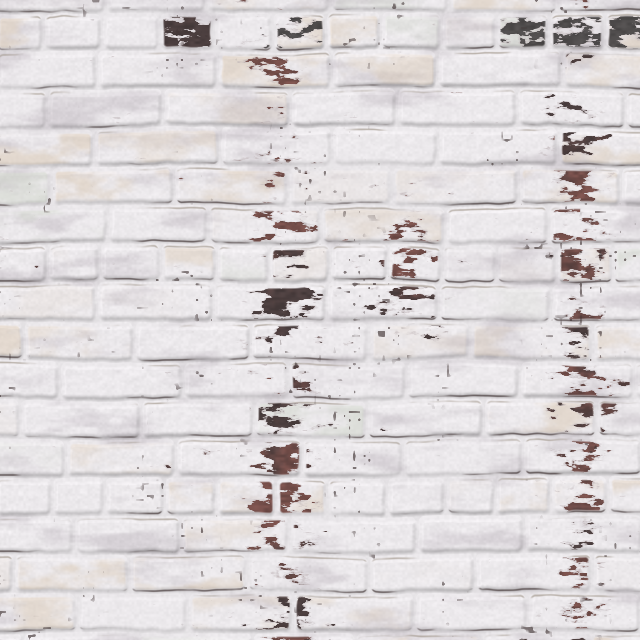
A three.js fragment shader for this texture:

```glsl
varying vec2 vUv;

const float COURSES = 16.52;
const float COURSE_OFFSET = 0.317;
const float HALF_GAP = 0.0055;
const vec3 PAINT_LIGHT = vec3(0.925, 0.914, 0.925);
const vec3 PAINT_DULL = vec3(0.84, 0.82, 0.84);
const vec3 WORN_PAINT = vec3(0.74, 0.70, 0.71);
const vec3 RED_CLAY = vec3(0.43, 0.27, 0.25);
const vec3 DARK_CLAY = vec3(0.25, 0.20, 0.20);
const vec3 SOOT = vec3(0.27, 0.26, 0.26);
const vec3 TAN_STAIN = vec3(0.86, 0.80, 0.73);
const vec3 GREEN_STAIN = vec3(0.82, 0.84, 0.80);

struct Brick {
  vec2 id;
  vec2 local;
  vec2 halfSize;
  float edge;
};

float hash(vec2 p) {
  return fract(sin(dot(p, vec2(127.1, 311.7))) * 43758.5);
}

float noise(vec2 p) {
  vec2 cell = floor(p);
  vec2 f = fract(p);
  f = f * f * (3.0 - 2.0 * f);
  float low = mix(hash(cell), hash(cell + vec2(1.0, 0.0)), f.x);
  float high = mix(hash(cell + vec2(0.0, 1.0)), hash(cell + 1.0), f.x);
  return mix(low, high, f.y);
}

float fbm(vec2 p) {
  float sum = 0.0;
  float gain = 0.533;
  for (int i = 0; i < 4; i++) {
    sum += gain * noise(p);
    p = p * 2.03 + 17.3;
    gain *= 0.5;
  }
  return sum;
}

float roundedBox(vec2 p, vec2 halfSize, float radius) {
  vec2 q = abs(p) - halfSize + radius;
  return length(max(q, 0.0)) + min(max(q.x, q.y), 0.0) - radius;
}

float bump(float x, float center, float width) {
  float t = (x - center) / width;
  return exp(-t * t);
}

float jointX(float i, float course, float phase, float width) {
  return phase + width * (i + 0.16 * (hash(vec2(i, course)) - 0.5));
}

// Stretcher courses, with a course of headers every sixth row
Brick layBrick(vec2 p) {
  p.y += 0.007 * (noise(p * vec2(7.0, 9.0)) - 0.5);
  p += 0.0025 * (vec2(noise(p * 60.0), noise(p * 50.0 + 31.0)) - 0.5);
  float row = p.y * COURSES - COURSE_OFFSET;
  float course = floor(row);
  bool header = mod(course, 6.0) < 0.5;
  float width = header ? 0.0876 : 0.178;
  float phase = header ? 0.076 : 0.085 + 0.074 * mod(course, 2.0) - 0.052 * step(7.5, course);
  float i = floor((p.x - phase) / width);
  i += step(jointX(i + 1.0, course, phase, width), p.x) - step(p.x, jointX(i, course, phase, width));
  float left = jointX(i, course, phase, width);
  float right = jointX(i + 1.0, course, phase, width);
  Brick b;
  b.id = vec2(i, course);
  b.local = vec2(p.x - 0.5 * (left + right), (fract(row) - 0.5) / COURSES);
  b.halfSize = 0.5 * vec2(right - left, 1.0 / COURSES) - HALF_GAP;
  b.edge = roundedBox(b.local, b.halfSize, 0.006);
  return b;
}

float relief(vec2 p) {
  return 1.0 - smoothstep(-0.004, 0.0045, layBrick(p).edge) + 0.28 * fbm(p * vec2(55.0, 80.0));
}

// Paint loss gathers in vertical bands and varies from brick to brick
float paintLoss(vec2 p, vec2 id) {
  float bands = bump(p.x, 0.44, 0.058) * mix(0.7, 1.0, smoothstep(0.2, 0.5, p.y));
  bands += bump(p.x, 0.905, 0.05);
  bands += 0.8 * bump(p.x, 0.64, 0.07) * bump(p.y, 0.42, 0.14);
  float loss = bands * mix(0.5, 1.08, hash(id + 5.7));
  float topCourse = 1.0 - step(0.5, abs(id.y));
  return max(loss, topCourse * step(0.5, hash(id + 2.3)) * 0.85);
}

void main() {
  vec2 p = vec2(vUv.x, 1.0 - vUv.y);
  Brick brick = layBrick(p);
  float face = 1.0 - smoothstep(-0.003, 0.001, brick.edge);

  // Whitewash and stains
  vec3 color = mix(PAINT_DULL, PAINT_LIGHT, smoothstep(0.2, 0.5, fbm(p * vec2(10.0, 32.0))));
  color *= mix(0.975, 1.0, face) * (0.98 + 0.04 * noise(p * 260.0));
  vec3 stain = mix(TAN_STAIN, GREEN_STAIN, step(0.8, hash(brick.id + 8.1)));
  float stained = smoothstep(0.45, 0.95, hash(brick.id + 3.9)) * face;
  color = mix(color, stain, 0.6 * stained * smoothstep(0.35, 0.7, fbm(p * vec2(16.0, 28.0) + 9.0)));

  // Light from above on the uneven plaster
  vec2 lightStep = vec2(0.0008, 0.0028);
  float slope = relief(p - lightStep) - relief(p + lightStep);
  float depth = mix(0.07, 0.25, noise(p * vec2(8.0, 15.0) + 4.0));
  color *= 1.0 - clamp(slope, -0.15, 1.0) * depth;

  // Broken dark seams and rusty upper rims
  float seam = 1.0 - smoothstep(0.0, 0.0026, abs(brick.edge - 0.001));
  float patchy = smoothstep(0.5, 0.72, fbm(p * vec2(12.0, 34.0) + 21.0));
  float under = smoothstep(-0.004, 0.0, brick.local.y - brick.halfSize.y);
  float over = smoothstep(-0.004, 0.0, -brick.local.y - brick.halfSize.y);
  color = mix(color, DARK_CLAY, 0.65 * seam * under * patchy);
  color = mix(color, TAN_STAIN * 0.72, 0.6 * seam * over * patchy);

  // Flaked paint with a worn fringe
  float flakes = 0.45 * fbm(p * vec2(22.0, 48.0) + 3.0) + 0.55 * fbm(p * vec2(50.0, 125.0));
  float limit = mix(0.79, 0.43, paintLoss(p, brick.id));
  float fringe = smoothstep(limit - 0.06, limit + 0.02, flakes) * face;
  float bare = smoothstep(limit, limit + 0.035, flakes) * face;
  vec3 clay = mix(DARK_CLAY, RED_CLAY, smoothstep(0.3, 0.65, 0.5 * hash(brick.id + 6.2) + 0.5 * fbm(p * 35.0)));
  clay = mix(clay, SOOT, (1.0 - step(0.5, abs(brick.id.y))) * step(0.3, hash(brick.id + 1.4)));
  clay *= 0.85 + 0.3 * noise(p * vec2(120.0, 240.0));
  color = mix(color, WORN_PAINT, 0.6 * fringe);
  color = mix(color, clay, 0.93 * bare);

  // Scattered small chips
  float speck = smoothstep(0.84, 0.93, noise(p * vec2(130.0, 160.0)));
  color = mix(color, DARK_CLAY, 0.65 * speck * smoothstep(0.56, 0.72, fbm(p * 13.0 + 40.0)));

  gl_FragColor = vec4(color, 1.0);
}
```
